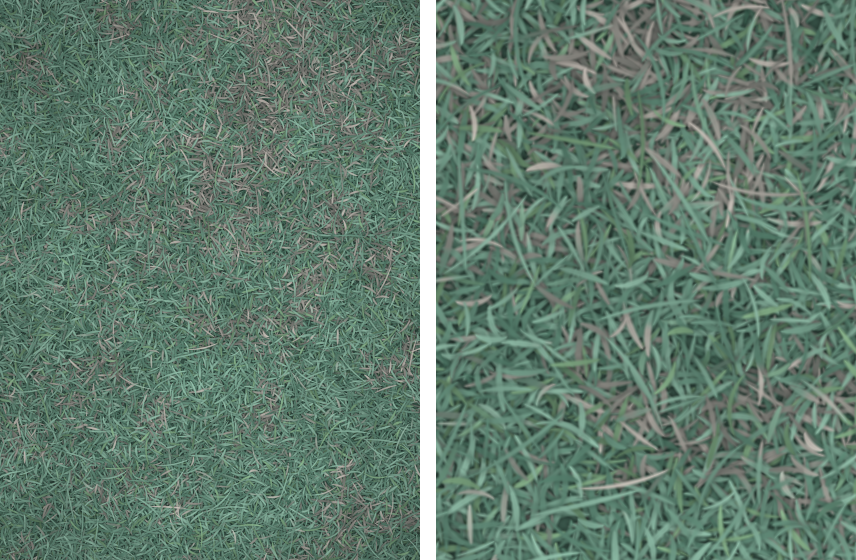
Left: the whole. Right: its middle third, enlarged.
A Shadertoy shader for this texture:

```glsl
// Worn lawn seen from above: short tangled blue-green blades with dry, pinkish straw patches.
#define LAYERS 18
#define CELL 0.027
#define BLADE_WIDTH 0.0023
#define SOFTNESS 0.0017
#define SHADOW 0.10
#define DRYNESS 0.50
#define SOIL vec3(0.20, 0.30, 0.26)
#define DARK_GRASS vec3(0.20, 0.345, 0.285)
#define LIGHT_GRASS vec3(0.53, 0.69, 0.615)
#define YELLOW_GRASS vec3(0.44, 0.58, 0.42)
#define STRAW_DARK vec3(0.39, 0.40, 0.38)
#define STRAW_LIGHT vec3(0.74, 0.71, 0.68)

// Sine-free hashes
float hash12(vec2 p) {
    vec3 q = fract(vec3(p.xyx) * 0.1031);
    q += dot(q, q.yzx + 33.33);
    return fract((q.x + q.y) * q.z);
}

vec4 hash43(vec3 p) {
    vec4 q = fract(vec4(p.xyzx) * vec4(0.1031, 0.1030, 0.0973, 0.1099));
    q += dot(q, q.wzxy + 33.33);
    return fract((q.xxyz + q.yzzw) * q.zywx);
}

float valueNoise(vec2 p) {
    vec2 i = floor(p), f = fract(p);
    f = f * f * (3.0 - 2.0 * f);
    return mix(mix(hash12(i), hash12(i + vec2(1, 0)), f.x),
               mix(hash12(i + vec2(0, 1)), hash12(i + vec2(1, 1)), f.x), f.y);
}

float fbm(vec2 p) {
    float sum = 0.0, amp = 0.5;
    for (int i = 0; i < 4; i++) {
        sum += amp * valueNoise(p);
        p = mat2(1.6, 1.2, -1.2, 1.6) * p + 7.3;
        amp *= 0.5;
    }
    return sum / 0.9375;
}

// Share of straw: small clumps, densest along a worn strip
float drynessAt(vec2 p) {
    float strip = (p.x - 0.60 - 0.08 * (fbm(p * 3.0) - 0.5)) / 0.24;
    float worn = exp(-strip * strip) * smoothstep(0.1, 1.0, p.y);
    return DRYNESS * smoothstep(0.44, 0.86, fbm(p * 11.0 + 20.0) + 0.22 * worn) + 0.04 + 0.08 * worn;
}

// Blade colour from two random values, the local dryness and the depth in the tangle
vec3 bladeColor(float tone, float kind, float dry, float depth) {
    float light = clamp(0.05 + 0.72 * tone + 0.30 * depth, 0.0, 1.0);
    vec3 grass = mix(DARK_GRASS, LIGHT_GRASS, light);
    grass = mix(grass, YELLOW_GRASS * (0.65 + 0.5 * light), 0.7 * smoothstep(0.87, 0.93, kind));
    vec3 straw = mix(STRAW_DARK, STRAW_LIGHT, light * light);
    return mix(grass, straw, smoothstep(kind - 0.06, kind + 0.06, dry));
}

// Lays one layer of curved, tapered blades, one per grid cell, over the colour
void layBlades(inout vec3 col, vec2 p, float dry, float layer, float soft) {
    float depth = layer / float(LAYERS - 1);
    float sparse = step(float(LAYERS) - 2.5, layer);
    float size = CELL * mix(0.85 + 0.3 * fract(layer * 0.618), 2.0, sparse);
    float turn = layer * 2.4;
    mat2 grid = mat2(cos(turn), sin(turn), -sin(turn), cos(turn));
    vec2 q = grid * p / size + layer * 3.71 + 80.0;
    vec2 base = floor(q);
    for (int y = -1; y <= 1; y++)
    for (int x = -1; x <= 1; x++) {
        vec2 cell = base + vec2(x, y);
        vec4 rnd = hash43(vec3(cell, layer + 1.0));
        vec4 look = hash43(vec3(cell + 41.0, layer + 19.0));
        if (sparse * look.w > 0.45) continue;
        float angle = 6.2832 * rnd.z;
        vec2 dir = vec2(cos(angle), sin(angle));
        vec2 d = (q - cell - rnd.xy) * size;
        float t = dot(d, dir) / (size * mix(0.45, 0.95, rnd.w));
        float bend = (look.z - 0.5) * 0.35 * size;
        float dist = abs(dot(d, vec2(-dir.y, dir.x)) - bend * (t * t - 0.3));
        float width = BLADE_WIDTH * mix(0.65, 1.2, look.w) * (1.0 - 0.75 * t * t);
        float ends = 1.0 - smoothstep(0.8, 1.0, abs(t));
        float shade = ends * (1.0 - smoothstep(width, width + 0.005, dist));
        float cover = ends * (1.0 - smoothstep(width - soft, width + soft, dist));
        vec3 blade = bladeColor(look.x, look.y, dry, depth) * (1.0 + 0.08 * t);
        col = mix(col * (1.0 - SHADOW * shade), blade, cover * 0.92);
    }
}

void mainImage(out vec4 fragColor, in vec2 fragCoord) {
    vec2 p = fragCoord / iResolution.x;
    vec2 uv = fragCoord / iResolution.xy;
    float soft = max(SOFTNESS, 0.6 / iResolution.x);
    float dry = drynessAt(p);

    // Soil, then blades from the deepest layer up
    vec3 col = SOIL * (0.8 + 0.4 * fbm(p * 60.0));
    for (int i = 0; i < LAYERS; i++) layBlades(col, p, dry, float(i), soft);

    // Uneven growth and light falling off to the corners
    col *= 0.90 + 0.22 * fbm(p * 7.0 + 5.0);
    vec2 off = uv - vec2(0.52, 0.48);
    col *= 1.05 - 0.30 * dot(off, off);
    fragColor = vec4(col, 1.0);
}
```
